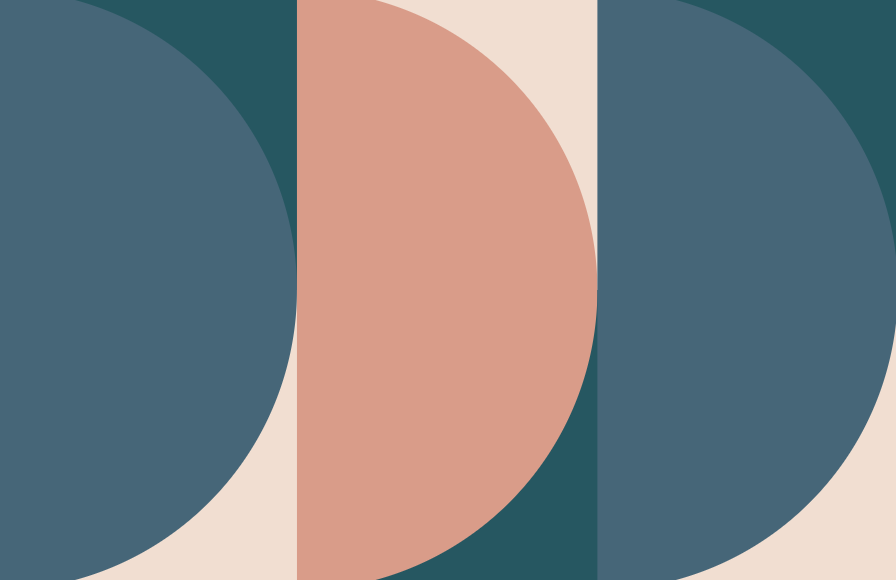
Give the GLSL for this background, as a Shadertoy shader.

```glsl
// Three tall panels, each filled by a large half disc bulging to the right.
// Panels are layered left to right; the corners behind each disc are split
// at mid height, with panel and corner colours alternating.

const vec3 BLUE  = vec3(0.273, 0.400, 0.471);
const vec3 CORAL = vec3(0.851, 0.612, 0.537);
const vec3 TEAL  = vec3(0.149, 0.341, 0.380);
const vec3 CREAM = vec3(0.945, 0.871, 0.820);

// Antialiased coverage of the region where the signed distance is negative
float coverage(float dist, float pixel) {
    return clamp(0.5 - dist / pixel, 0.0, 1.0);
}

// One panel: a half disc centred on its left edge, over two corner colours
vec3 panelColor(vec2 p, float radius, bool odd, float pixel) {
    vec3 upper = odd ? CREAM : TEAL;
    vec3 lower = odd ? TEAL : CREAM;
    vec3 corners = mix(upper, lower, coverage(p.y, pixel));
    return mix(corners, odd ? CORAL : BLUE, coverage(length(p) - radius, pixel));
}

void mainImage(out vec4 fragColor, in vec2 fragCoord) {
    // Canvas height is one unit, with y measured from the middle
    float pixel = 1.0 / iResolution.y;
    vec2 uv = fragCoord * pixel - vec2(0.0, 0.5);
    float radius = 0.518;
    vec3 color = BLUE;

    // Each panel covers everything to the right of its left edge
    for (int i = 0; i < 3; i++) {
        float left = float(i) * radius - 0.006;
        vec2 p = uv - vec2(left, 0.0);
        vec3 panel = panelColor(p, radius, i % 2 == 1, pixel);
        color = mix(color, panel, coverage(-p.x, pixel));
    }

    fragColor = vec4(color, 1.0);
}
```
